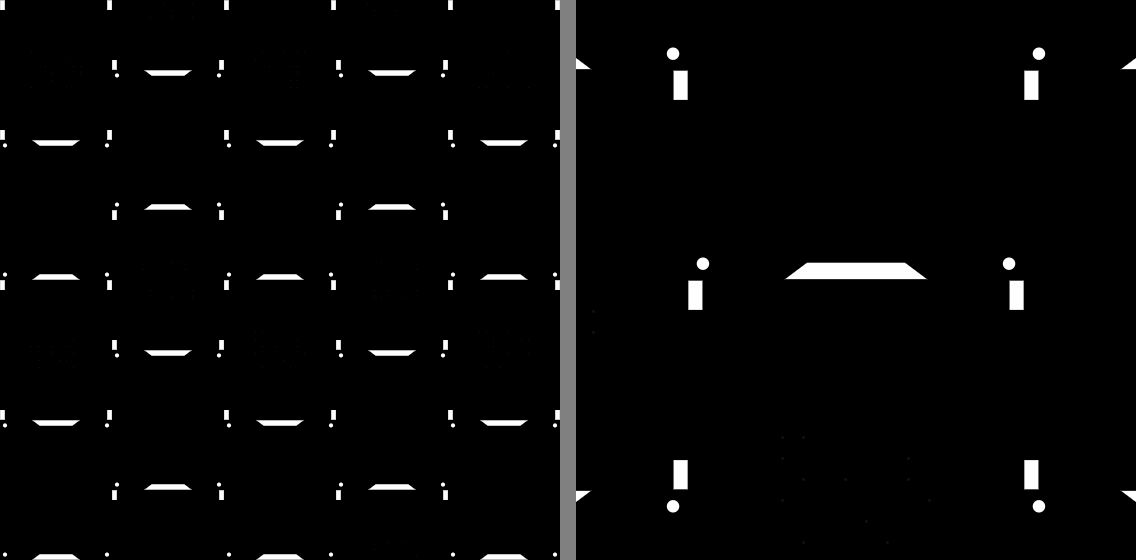
Left: the whole. Right: its middle third, enlarged.
Reproduce this pattern procedurally as a Shadertoy shader.

```glsl
// Staggered columns of mirrored white trapezoids, dots and upright bars on black, with barely visible specks.
#define COLUMN_WIDTH 0.2
#define ROW_HEIGHT 0.5
#define STAGGER 0.125
#define EDGE_Y 0.125
#define TRAPEZOID vec2(0.0357, 0.0049)
#define BAR_CENTER vec2(0.0956, 0.1341)
#define BAR_HALF vec2(0.0042, 0.0087)
#define DOT_CENTER vec2(0.0911, 0.1153)
#define DOT_RADIUS 0.0037
#define SPECK_PITCH 0.0125
#define SPECK_DENSITY 0.16
#define SPECK_GRAY 0.07

float hash(vec2 p) {
    vec3 q = fract(vec3(p.xyx) * 0.1031);
    q += dot(q, q.yzx + 33.33);
    return fract((q.x + q.y) * q.z);
}

float boxDistance(vec2 p, vec2 halfSize) {
    vec2 d = abs(p) - halfSize;
    return length(max(d, 0.0)) + min(max(d.x, d.y), 0.0);
}

// Sides widen by 4/3 per unit of height.
float trapezoidDistance(vec2 p, vec2 size) {
    float side = dot(vec2(p.x - size.x, p.y), vec2(0.6, -0.8));
    return max(abs(p.y) - size.y, side);
}

float coverage(float d, float pixel) {
    return clamp(0.5 - d / pixel, 0.0, 1.0);
}

// Sparse faint points in a patch around the cell centre.
float specks(vec2 p, vec2 cellId, float pixel) {
    vec2 id = floor(p / SPECK_PITCH);
    vec2 local = p - (id + 0.5) * SPECK_PITCH;
    float present = step(hash(id + cellId * 17.0 + 50.0), SPECK_DENSITY);
    float patchMask = step(boxDistance(p, vec2(0.045, 0.04)), 0.0);
    return present * patchMask * coverage(length(local) - 0.0008, pixel);
}

void mainImage(out vec4 fragColor, in vec2 fragCoord) {
    float pixel = 1.0 / iResolution.y;
    vec2 uv = fragCoord * pixel;

    // Alternate columns are shifted vertically.
    float column = floor(uv.x / COLUMN_WIDTH);
    float x = uv.x - (column + 0.5) * COLUMN_WIDTH;
    float y = uv.y - 0.125 - STAGGER * mod(column, 2.0);
    float row = floor(y / ROW_HEIGHT + 0.5);

    // Fold each repeat into one quadrant.
    vec2 q = abs(vec2(x, y - row * ROW_HEIGHT));
    float d = trapezoidDistance(q - vec2(0.0, EDGE_Y - 0.0054), TRAPEZOID);
    d = min(d, boxDistance(q - BAR_CENTER, BAR_HALF));
    d = min(d, length(q - DOT_CENTER) - DOT_RADIUS);

    // Specks sit halfway between the mirrored pairs.
    float speckRow = floor(y / ROW_HEIGHT);
    vec2 speckPoint = vec2(x, y - (speckRow + 0.5) * ROW_HEIGHT);
    float gray = SPECK_GRAY * specks(speckPoint, vec2(column, speckRow), pixel);

    gray = mix(gray, 0.995, coverage(d, pixel));
    fragColor = vec4(vec3(gray), 1.0);
}
```
